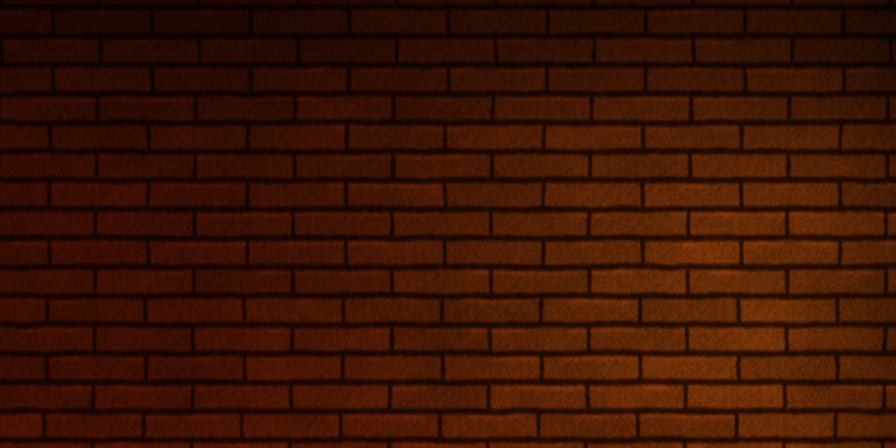
Give the GLSL for this texture, as a Shadertoy shader.

```glsl
const vec2 BRICK_SIZE = vec2(0.2206, 0.0644);
const vec2 WALL_ORIGIN = vec2(0.1016, 0.018);
const vec3 SHADED_BRICK = vec3(0.215, 0.048, 0.008);
const vec3 LIT_BRICK = vec3(0.405, 0.175, 0.024);
const vec3 EMBER = vec3(0.09, 0.025, 0.002);

float hash(vec2 p) {
    return fract(sin(dot(p, vec2(127.1, 311.7))) * 43758.5453);
}

float noise(vec2 p) {
    vec2 cell = floor(p);
    vec2 f = fract(p);
    f = f * f * (3.0 - 2.0 * f);
    float low = mix(hash(cell), hash(cell + vec2(1.0, 0.0)), f.x);
    float high = mix(hash(cell + vec2(0.0, 1.0)), hash(cell + 1.0), f.x);
    return mix(low, high, f.y);
}

float fbm(vec2 p) {
    float sum = 0.0;
    float weight = 0.5;
    for (int i = 0; i < 4; i++) {
        sum += weight * noise(p);
        p = p * 2.03 + 17.3;
        weight *= 0.5;
    }
    return sum;
}

// Staggered running bond: xy is the place in the brick, zw its index
vec4 brickCell(vec2 p, vec2 size, vec2 origin) {
    vec2 q = p - origin;
    float row = floor(q.y / size.y);
    q.x -= 0.0012 * row;
    q.x -= 0.475 * size.x * mod(row, 2.0);
    q.x += 0.005 * (hash(vec2(row, 4.7)) - 0.5);
    vec2 index = vec2(floor(q.x / size.x), row);
    return vec4(q - index * size, index);
}

// Soft joints: 0 in the mortar, 1 on the brick face
float brickMask(vec2 local, vec2 size, float roughness) {
    vec2 edge = min(local, size - local) + roughness;
    float bed = smoothstep(0.001, 0.0125, edge.y);
    float head = smoothstep(0.0005, 0.0085, edge.x);
    return bed * head;
}

// Warm light from the lower right, fading towards the top
vec3 wallLight(vec2 p, float aspect) {
    vec2 d = (p - vec2(0.82 * aspect, 0.30)) / vec2(0.76, 0.68);
    float glow = exp(-dot(d, d));
    vec3 color = mix(SHADED_BRICK, LIT_BRICK, glow);
    color += EMBER * exp(-9.0 * p.y) * (1.0 - 0.7 * glow);
    float topShade = mix(1.0, 0.56, smoothstep(0.55, 1.02, p.y));
    float sideShade = 1.0 - 0.2 * smoothstep(0.92 * aspect, aspect, p.x);
    return color * topShade * sideShade;
}

// Fine grain with slanted scratches and broad stains
float wear(vec2 p) {
    vec2 slanted = vec2(p.x + p.y, p.y - p.x);
    float grain = noise(p * vec2(230.0, 170.0)) - 0.5;
    float scratch = noise(slanted * vec2(28.0, 210.0)) - 0.5;
    float stain = fbm(p * 7.0) - 0.47;
    return 1.0 + 0.22 * grain + 0.13 * scratch + 0.30 * stain;
}

void mainImage(out vec4 fragColor, in vec2 fragCoord) {
    vec2 p = fragCoord / iResolution.y;
    float aspect = iResolution.x / iResolution.y;

    // Slightly uneven courses
    vec2 wobble = vec2(noise(p * 22.0), noise(p * 18.0 + 9.0)) - 0.5;
    vec4 cell = brickCell(p + 0.004 * wobble, BRICK_SIZE, WALL_ORIGIN);
    float roughness = 0.0045 * (fbm(p * 75.0) - 0.47);
    float face = brickMask(cell.xy, BRICK_SIZE, roughness);

    // Tint of each brick and patchy pale upper edges
    float tint = 0.94 + 0.14 * hash(cell.zw);
    float fromTop = (BRICK_SIZE.y - cell.y - 0.013) / 0.006;
    float rim = exp(-fromTop * fromTop) * smoothstep(0.4, 0.8, noise(p * 13.0));

    vec3 color = wallLight(p, aspect) * wear(p) * tint;
    color *= 1.0 + 0.22 * rim;
    color *= mix(vec3(0.36, 0.27, 0.2), vec3(1.0), face);
    fragColor = vec4(clamp(color, 0.0, 1.0), 1.0);
}
```
